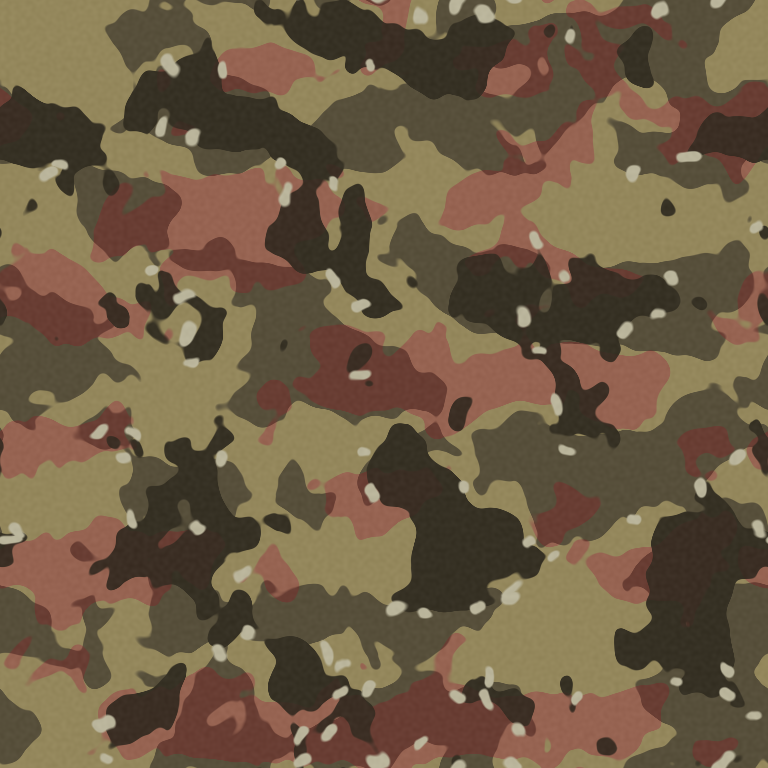
Write a three.js fragment shader that draws this pattern.

```glsl
// Woodland camouflage that tiles: thresholded wrapping gradient noise forms
// olive, clay and dark patches over tan; clay over olive turns deep red.
// Small pale flecks are scattered along the rims of the dark patches.
varying vec2 vUv;

float hash(vec2 p, float seed) {
  return fract(sin(dot(p, vec2(127.1, 311.7)) + seed * 74.7) * 43758.5453);
}

// Dot product of the offset with a random unit gradient at a wrapped corner
float corner(vec2 cell, vec2 offset, vec2 period, float seed) {
  float a = 6.28318 * hash(mod(cell, period), seed);
  return dot(offset, vec2(cos(a), sin(a)));
}

// Gradient noise with a whole number of cells across the canvas
float noise(vec2 uv, vec2 period, float seed) {
  vec2 p = uv * period;
  vec2 i = floor(p);
  vec2 f = p - i;
  vec2 w = f * f * (3.0 - 2.0 * f);
  vec2 x = vec2(1.0, 0.0);
  return mix(
    mix(corner(i, f, period, seed), corner(i + x, f - x, period, seed), w.x),
    mix(corner(i + x.yx, f - x.yx, period, seed), corner(i + 1.0, f - 1.0, period, seed), w.x),
    w.y);
}

// Broad horizontal patches with knobbly lobes
float patches(vec2 uv, vec2 broad, vec2 lobes, float seed) {
  return noise(uv, broad, seed)
    + 0.5 * noise(uv, lobes, seed + 1.0)
    + 0.22 * noise(uv, vec2(36.0, 34.0), seed + 2.0);
}

// Dark patches have narrow lobes that hang downwards
float darkField(vec2 uv) {
  return patches(uv, vec2(6.0, 9.0), vec2(20.0, 14.0), 21.0) - 0.175;
}

float cover(float field) {
  return smoothstep(-0.011, 0.011, field);
}

// Pale pills at random angles, kept only near a dark rim
float flecks(vec2 uv) {
  const float count = 26.0;
  vec2 home = floor(uv * count);
  float wobble = 0.004 * noise(uv, vec2(64.0), 41.0);
  float mask = 0.0;
  for (int y = -1; y <= 1; y++) {
    for (int x = -1; x <= 1; x++) {
      vec2 cell = home + vec2(float(x), float(y));
      vec2 id = mod(cell, count);
      vec2 jitter = vec2(hash(id, 51.0), hash(id, 52.0));
      vec2 center = (cell + 0.1 + 0.8 * jitter) / count;
      float rim = darkField(center);
      float keep = step(hash(id, 53.0), 0.55) * step(-0.10, rim) * step(rim, 0.04);
      float a = 3.14159 * hash(id, 54.0);
      vec2 axis = vec2(cos(a), sin(a));
      vec2 d = uv - center;
      float halfLength = mix(0.002, 0.008, hash(id, 55.0));
      float radius = mix(0.005, 0.009, hash(id, 56.0));
      d -= axis * clamp(dot(d, axis), -halfLength, halfLength);
      float pill = smoothstep(0.002, -0.002, length(d) + wobble - radius);
      mask = max(mask, keep * pill);
    }
  }
  return mask;
}

void main() {
  // Gentle bending breaks up the regular lattice
  vec2 bend = vec2(noise(vUv, vec2(11.0), 1.0), noise(vUv, vec2(11.0), 2.0));
  vec2 uv = vUv + 0.022 * bend;

  float olive = cover(patches(uv, vec2(6.0, 9.0), vec2(14.0, 17.0), 5.0) - 0.043);
  float clay = cover(patches(uv, vec2(5.0, 9.0), vec2(13.0, 18.0), 13.0) - 0.12);
  float dark = cover(darkField(uv));

  // Ground colours, then their overlap with clay
  vec3 color = mix(vec3(0.58, 0.53, 0.36), vec3(0.34, 0.31, 0.23), olive);
  vec3 red = mix(vec3(0.59, 0.39, 0.32), vec3(0.41, 0.24, 0.20), olive);
  color = mix(color, red, clay);

  // Dark patches, a little warmer over clay
  vec3 shade = mix(vec3(0.21, 0.19, 0.14), vec3(0.23, 0.18, 0.14), clay);
  color = mix(color, shade, dark);
  color = mix(color, vec3(0.73, 0.71, 0.61), flecks(uv));

  // Faint cloth grain
  color += 0.025 * noise(vUv, vec2(150.0), 61.0);
  gl_FragColor = vec4(color, 1.0);
}
```
